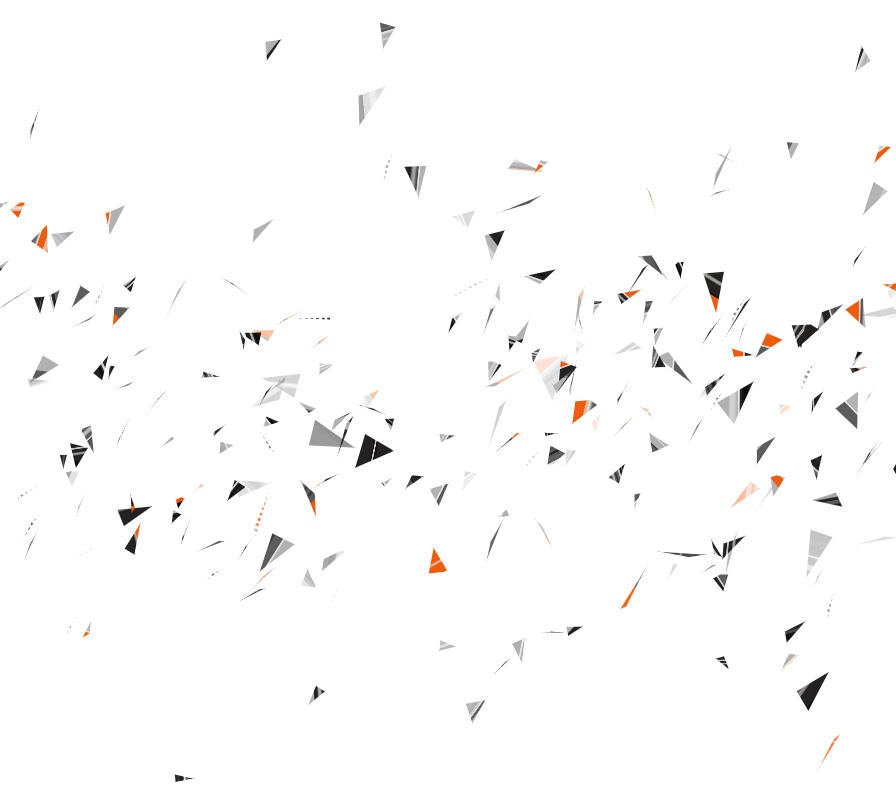
Reproduce this background procedurally as a Shadertoy shader.

```glsl
const int LAYERS = 3;
const float CELL = 0.072;             // at least twice the reach of a shard
const float BAND_HEIGHT = 0.27;       // vertical extent of the scatter
const float BASE_DENSITY = 0.62;
const float CLUMP_SCALE = 5.0;
const float CLUMP_CONTRAST = 1.5;
const vec2 SWARM_CENTRE = vec2(0.76, 0.56);
const float SWARM_RADIUS = 0.13;
const vec2 HALF_LENGTH = vec2(0.010, 0.031);
const vec2 PLATE_RATIO = vec2(0.35, 1.30);
const vec2 NEEDLE_RATIO = vec2(0.08, 0.20);
const float NEEDLE_SHARE = 0.30;
const float FAINT_SHARE = 0.20;
const float SEAM_WIDTH = 0.0016;
const float DASH_LENGTH = 0.007;
const float LEAN = 0.95;              // favoured direction in radians
const float TAU = 6.28319;

const vec3 PAPER = vec3(1.0);
const vec3 INK = vec3(0.14, 0.13, 0.13);
const vec3 SLATE = vec3(0.36);
const vec3 ASH = vec3(0.70, 0.69, 0.69);
const vec3 EMBER = vec3(0.93, 0.36, 0.05);

// Three independent values in 0..1 for a grid cell.
vec3 rand3(ivec2 cell, int salt) {
    uvec3 v = uvec3(uvec2(cell), uint(salt)) * 1664525u + 1013904223u;
    v.x += v.y * v.z; v.y += v.z * v.x; v.z += v.x * v.y;
    v ^= v >> 16u;
    v.x += v.y * v.z; v.y += v.z * v.x; v.z += v.x * v.y;
    return vec3(v >> 16u) / 65535.0;
}

float slope(ivec2 corner, vec2 offset) {
    return dot(rand3(corner, 99).xy * 2.0 - 1.0, offset);
}

float gradientNoise(vec2 p) {
    ivec2 i = ivec2(floor(p));
    vec2 f = fract(p);
    vec2 u = f * f * (3.0 - 2.0 * f);
    float low = mix(slope(i, f), slope(i + ivec2(1, 0), f - vec2(1, 0)), u.x);
    float high = mix(slope(i + ivec2(0, 1), f - vec2(0, 1)),
                     slope(i + ivec2(1, 1), f - vec2(1, 1)), u.x);
    return mix(low, high, u.y);
}

// Signed distance to the line a-b, negative on its left.
float edge(vec2 p, vec2 a, vec2 b) {
    vec2 d = normalize(b - a);
    return dot(p - a, vec2(d.y, -d.x));
}

vec3 pickTone(float r) {
    if (r < 0.44) return INK;
    if (r < 0.69) return SLATE;
    if (r < 0.85) return ASH;
    return EMBER;
}

// Chance that a place holds a shard: a clumpy band plus a swarm.
float density(vec2 p, float aspect) {
    float rise = (p.y - 0.5) / BAND_HEIGHT;
    vec2 away = (p - SWARM_CENTRE * vec2(aspect, 1.0)) / SWARM_RADIUS;
    float clumps = BASE_DENSITY + CLUMP_CONTRAST * gradientNoise(p * CLUMP_SCALE);
    return exp(-rise * rise) * clamp(clumps, 0.0, 1.0) + 0.5 * exp(-dot(away, away));
}

// Colour and opacity of one shard around its centre.
vec4 shard(vec2 p, ivec2 cell, int salt, float pixel) {
    vec3 shape = rand3(cell, salt + 1), pose = rand3(cell, salt + 2);
    bool needle = shape.y < NEEDLE_SHARE;
    float len = mix(HALF_LENGTH.x, HALF_LENGTH.y, shape.x * shape.x);
    vec2 ratio = needle ? NEEDLE_RATIO : PLATE_RATIO;
    float height = len * mix(ratio.x, ratio.y, shape.z);
    float angle = pose.y < 0.5 ? LEAN + (pose.x - 0.5) * 0.9 : pose.x * TAU;
    float c = cos(angle), s = sin(angle);
    p = vec2(c * p.x + s * p.y, c * p.y - s * p.x);

    // Triangle
    vec2 a = vec2(-len, -0.4 * height);
    vec2 b = vec2(len, -0.4 * height);
    vec2 apex = vec2((pose.z - 0.5) * 1.6 * len, 0.6 * height);
    float d = max(edge(p, a, b), max(edge(p, b, apex), edge(p, apex, a)));
    if (d > 0.5 * pixel) return vec4(0.0);

    // Sometimes one corner is cut off
    vec3 look = rand3(cell, salt + 3), finish = rand3(cell, salt + 4);
    if (!needle && finish.x < 0.35) d = max(d, p.x + 0.3 * p.y - 0.4 * len);
    float alpha = clamp(0.5 - d / pixel, 0.0, 1.0);

    // Two facets with a pale seam
    float facetAngle = look.z * TAU;
    vec2 across = vec2(cos(facetAngle), sin(facetAngle));
    float split = dot(p, across) - 0.18 * len;
    float side = clamp(0.5 + split / pixel, 0.0, 1.0);
    vec3 colour = mix(pickTone(look.x), pickTone(look.y), side);
    float seam = 1.0 - smoothstep(0.3, 1.0, abs(split) / SEAM_WIDTH);
    if (!needle && finish.y < 0.55) colour = mix(colour, PAPER, 0.75 * seam);

    // Glossy streaks
    float streak = gradientNoise(vec2(dot(p, across) / len * 3.0, 90.0 * look.z));
    colour = mix(colour, vec3(0.88), 0.7 * smoothstep(0.10, 0.32, streak));
    colour *= 1.0 - 0.6 * smoothstep(0.10, 0.30, -streak) * step(colour.r, 0.5);

    // Faint and dashed pieces
    if (finish.z < FAINT_SHARE) alpha *= mix(0.15, 0.45, finish.y);
    else if (needle) alpha *= mix(0.6, 1.0, finish.y);
    if (needle && finish.x < 0.18)
        alpha *= smoothstep(-0.3, 0.3, sin(p.x * TAU / DASH_LENGTH));
    return vec4(colour, alpha);
}

void mainImage(out vec4 fragColor, in vec2 fragCoord) {
    float pixel = 1.0 / iResolution.y;
    vec2 uv = fragCoord * pixel;
    float aspect = iResolution.x * pixel;
    float reach = 0.5 * CELL;
    vec3 colour = PAPER;
    for (int layer = 0; layer < LAYERS; layer++) {
        vec2 shift = vec2(0.37, 0.61) * float(layer);
        ivec2 corner = ivec2(floor(uv / CELL + shift - 0.5));
        for (int k = 0; k < 4; k++) {
            ivec2 cell = corner + ivec2(k & 1, k >> 1);
            int salt = layer * 8;
            vec3 place = rand3(cell, salt);
            vec2 origin = (vec2(cell) - shift) * CELL;
            vec2 p = uv - origin - place.xy * CELL;
            if (dot(p, p) > reach * reach) continue;
            if (place.z > density(origin + 0.5 * CELL, aspect)) continue;
            vec4 piece = shard(p, cell, salt, pixel);
            colour = mix(colour, piece.rgb, piece.a);
        }
    }
    fragColor = vec4(colour, 1.0);
}
```
